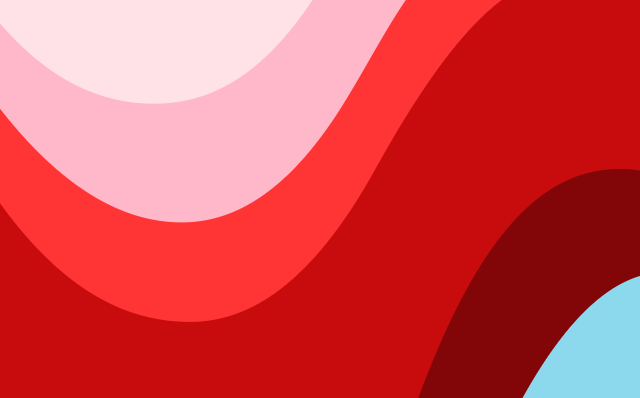
Reproduce this background procedurally as a WebGL 1 fragment shader.

```glsl
precision highp float;
// Flat layered waves: pink and red bands sweep from the upper left, a maroon and blue hill rises at lower right.

uniform vec2 u_resolution;

const vec3 BLUSH   = vec3(1.000, 0.882, 0.910);
const vec3 PINK    = vec3(1.000, 0.722, 0.794);
const vec3 SCARLET = vec3(1.000, 0.208, 0.208);
const vec3 CRIMSON = vec3(0.785, 0.047, 0.050);
const vec3 MAROON  = vec3(0.510, 0.020, 0.030);
const vec3 SKY     = vec3(0.550, 0.850, 0.930);

// Curve knots: x, height and slope, as fractions of the canvas
const vec3 BLUSH_LEFT  = vec3(0.0000, 0.9412, -1.855);
const vec3 BLUSH_DIP   = vec3(0.2409, 0.7395, 0.0);
const vec3 BLUSH_RIGHT = vec3(0.4883, 1.0000, 2.42);

const vec3 PINK_LEFT  = vec3(0.0000, 0.7269, -2.059);
const vec3 PINK_DIP   = vec3(0.2839, 0.4412, 0.0);
const vec3 PINK_RISE  = vec3(0.5208, 0.6996, 2.38);
const vec3 PINK_RIGHT = vec3(0.6341, 1.0000, 2.34);

const vec3 SCARLET_LEFT  = vec3(0.0000, 0.4895, -2.23);
const vec3 SCARLET_DIP   = vec3(0.2969, 0.1912, 0.0);
const vec3 SCARLET_RISE  = vec3(0.5859, 0.5735, 2.90);
const vec3 SCARLET_RIGHT = vec3(0.7839, 1.0000, 1.21);

const vec3 MAROON_FOOT  = vec3(0.6536, 0.0000, 4.356);
const vec3 MAROON_CREST = vec3(0.9701, 0.5756, 0.0);
const vec3 MAROON_RIGHT = vec3(1.0000, 0.5714, -0.27);

const vec3 SKY_FOOT  = vec3(0.8164, 0.0000, 2.90);
const vec3 SKY_RIGHT = vec3(1.0000, 0.3067, 0.48);

// Cubic Hermite span from a to b, straight beyond its ends; returns height and slope
vec2 span(float x, vec3 a, vec3 b) {
    float w = b.x - a.x;
    float t = clamp((x - a.x) / w, 0.0, 1.0);
    float s = 1.0 - t;
    float blend = t * t * (3.0 - 2.0 * t);
    float height = mix(a.y, b.y, blend) + w * t * s * (a.z * s - b.z * t);
    float slope = 6.0 * t * s * (b.y - a.y) / w
                + a.z * s * (1.0 - 3.0 * t) + b.z * t * (3.0 * t - 2.0);
    return vec2(height + slope * (x - a.x - t * w), slope);
}

vec2 curve(float x, vec3 a, vec3 b, vec3 c) {
    return x < b.x ? span(x, a, b) : span(x, b, c);
}

vec2 curve(float x, vec3 a, vec3 b, vec3 c, vec3 d) {
    return x < c.x ? curve(x, a, b, c) : span(x, c, d);
}

// Smooth coverage of the area above an edge, about one pixel wide along its normal
float above(vec2 p, vec2 edge) {
    float pixel = length(vec2(edge.y / u_resolution.x, 1.0 / u_resolution.y));
    return clamp((p.y - edge.x) / pixel + 0.5, 0.0, 1.0);
}

void main() {
    vec2 p = gl_FragCoord.xy / u_resolution;
    vec3 color = CRIMSON;

    // Hanging bands, widest first
    color = mix(color, SCARLET, above(p, curve(p.x, SCARLET_LEFT, SCARLET_DIP, SCARLET_RISE, SCARLET_RIGHT)));
    color = mix(color, PINK, above(p, curve(p.x, PINK_LEFT, PINK_DIP, PINK_RISE, PINK_RIGHT)));
    color = mix(color, BLUSH, above(p, curve(p.x, BLUSH_LEFT, BLUSH_DIP, BLUSH_RIGHT)));

    // Rising hill
    color = mix(MAROON, color, above(p, curve(p.x, MAROON_FOOT, MAROON_CREST, MAROON_RIGHT)));
    color = mix(SKY, color, above(p, span(p.x, SKY_FOOT, SKY_RIGHT)));

    gl_FragColor = vec4(color, 1.0);
}
```
